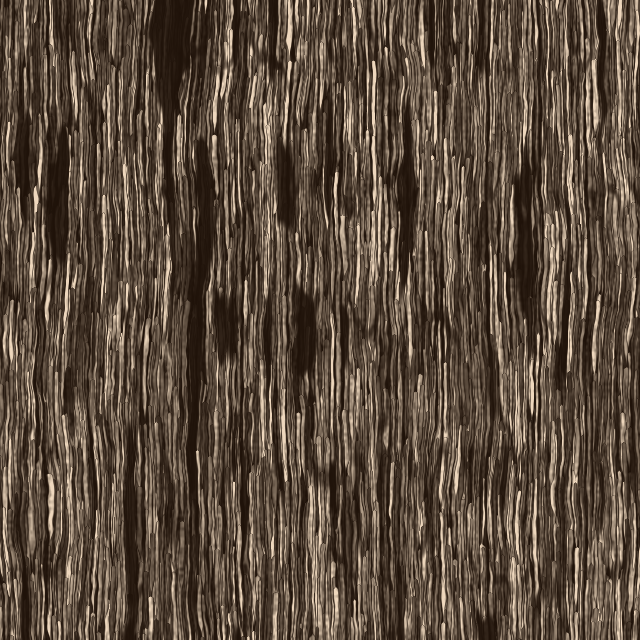
A Shadertoy shader for this texture:

```glsl
float hash(vec2 p) {
    vec3 q = fract(p.xyx * 0.1031);
    q += dot(q, q.yzx + 33.33);
    return fract((q.x + q.y) * q.z);
}

float noise(vec2 p) {
    vec2 i = floor(p), f = fract(p);
    f = f * f * (3.0 - 2.0 * f);
    return mix(mix(hash(i), hash(i + vec2(1, 0)), f.x),
               mix(hash(i + vec2(0, 1)), hash(i + vec2(1, 1)), f.x), f.y);
}

// Lays one sheet of broken strands, with shadowed rims, over the tone below.
float addStrands(float tone, vec2 p, float columns, float rows, float seed) {
    vec2 g = vec2(p.x * columns + seed * 0.37, 0.0);
    float columnRandom = hash(vec2(floor(g.x), seed + 3.0));
    g.y = p.y * rows * (0.6 + 0.8 * columnRandom) + columnRandom * 37.0;
    vec2 cell = floor(g), f = fract(g);
    float width = hash(cell + seed * 7.1);
    float light = hash(cell + seed * 13.7 + 51.0);
    float present = step(0.22, hash(cell + seed * 5.3 + 97.0));

    // Wandering centre line, ragged sides, one blunt and one tapered end.
    float centre = 0.5 + 0.16 * (noise(vec2(cell.x * 3.7 + seed, g.y * 5.0)) - 0.5);
    float ragged = 0.12 * (noise(vec2(g.x * 2.0 + seed, p.y * 75.0)) - 0.5);
    float taper = smoothstep(0.0, 0.22, f.y) * smoothstep(1.0, 0.97, f.y);
    float halfWidth = (0.17 + 0.22 * width + ragged) * taper;
    float inside = halfWidth - abs(f.x - centre);

    float pixel = columns / iResolution.y;
    float mask = smoothstep(-0.5 * pixel, 0.5 * pixel, inside) * present * step(0.01, taper);
    float shadow = smoothstep(-0.17, 0.0, inside) * present * taper;
    float rounded = 0.48 + 0.52 * smoothstep(0.0, 0.17, inside);
    float side = 1.0 - 0.35 * (f.x - centre);
    float strand = (0.20 + 0.87 * light) * rounded * side;
    return mix(tone * (1.0 - 0.7 * shadow), strand, mask);
}

void mainImage(out vec4 fragColor, in vec2 fragCoord) {
    vec2 uv = fragCoord / iResolution.y;

    // Gentle bends along the grain.
    vec2 p = uv;
    p.x += 0.014 * (noise(uv * vec2(9.0, 5.0)) - 0.5);
    p.x += 0.006 * (noise(uv * vec2(34.0, 17.0) + 20.0) - 0.5);
    p.x += 0.0022 * (noise(uv * vec2(90.0, 60.0) + 40.0) - 0.5);

    // Overlapping strands, finer toward the top sheet.
    float tone = 0.06;
    for (int i = 0; i < 5; i++) {
        float k = float(i);
        tone = addStrands(tone, p, 58.0 + 13.0 * k, 4.0 + 0.9 * k, 11.0 * k + 2.0);
    }

    // Fine fibres and short flecks.
    float fibre = noise(p * vec2(230.0, 11.0) + 7.0) - 0.5;
    float hair = noise(p * vec2(400.0, 38.0) + 60.0) - 0.5;
    float fleck = noise(p * vec2(330.0, 190.0) + 90.0) - 0.5;
    tone *= 1.0 + 0.75 * fibre + 0.6 * hair + 0.4 * fleck;
    tone += 0.10 * hair + 0.05 * fleck;

    // Hairline splits along contours of stretched noise.
    float contour = abs(noise(p * vec2(62.0, 5.0) + 130.0) - 0.5);
    tone *= 1.0 - 0.6 * smoothstep(0.07, 0.01, contour);

    // Deep cracks, longest and most frequent at the upper left.
    float worn = smoothstep(1.0, 0.2, uv.x) * smoothstep(0.25, 0.6, uv.y);
    float crack = noise(p * vec2(52.0, 4.2) + 210.0) + 0.10 * (noise(p * vec2(110.0, 24.0)) - 0.5);
    float limit = 0.85 - 0.08 * worn;
    tone *= 1.0 - 0.9 * smoothstep(limit - 0.04, limit + 0.03, crack);

    // Broad weathering.
    tone *= 0.82 + 0.42 * noise(uv * vec2(7.0, 2.6) + 300.0);

    vec3 darkBark = vec3(0.12, 0.07, 0.035);
    vec3 paleWood = vec3(0.77, 0.69, 0.60);
    vec3 color = mix(darkBark, paleWood, clamp(tone, 0.0, 1.25));
    fragColor = vec4(color, 1.0);
}
```
